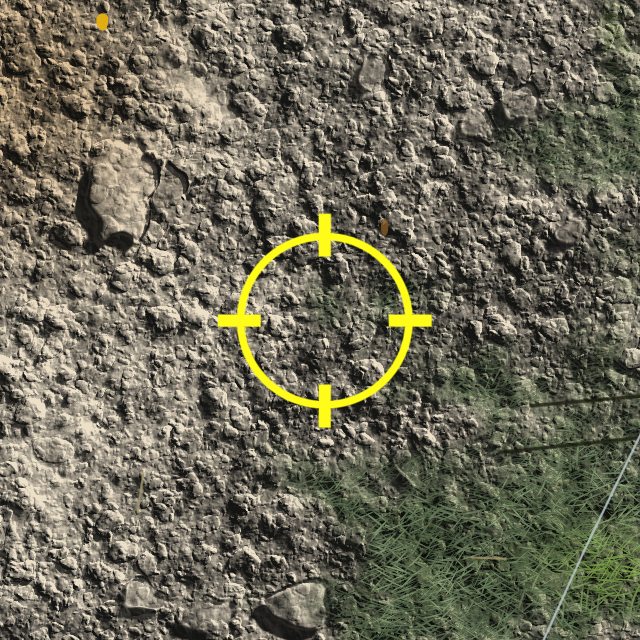
Reproduce this texture procedurally as a WebGL 1 fragment shader.

```glsl
precision highp float;
// Sunlit stony soil with grass at the right, under a yellow ring sight.
uniform vec2 u_resolution;

float hash(vec2 p) {
  vec3 q = fract(p.xyx * vec3(.1031, .1030, .0973));
  q += dot(q, q.yzx + 33.33);
  return fract((q.x + q.y) * q.z);
}

float noise(vec2 p) {
  vec2 i = floor(p), f = fract(p);
  f *= f * (3. - 2. * f);
  return mix(mix(hash(i), hash(i + vec2(1, 0)), f.x),
             mix(hash(i + vec2(0, 1)), hash(i + 1.), f.x), f.y);
}

mat2 turn(float a) { return mat2(cos(a), sin(a), -sin(a), cos(a)); }

float fbm(vec2 p) {
  float sum = 0., amp = .5;
  for (int i = 0; i < 5; i++) {
    sum += amp * noise(p);
    p = mat2(1.6, 1.2, -1.2, 1.6) * p + 7.3;
    amp *= .5;
  }
  return sum;
}

float blob(vec2 p, vec2 center, vec2 size) {
  vec2 d = (p - center) / size;
  return exp(-dot(d, d));
}

// Domes of random size, one per cell
float pebbles(vec2 p) {
  vec2 cell = floor(p);
  float h = 0.;
  for (int y = -1; y <= 1; y++)
    for (int x = -1; x <= 1; x++) {
      vec2 id = cell + vec2(x, y);
      float a = hash(id + 3.7), r = .1 + .55 * a * a;
      vec2 d = turn(a * 40.) * (p - id - vec2(hash(id), hash(id + 51.3)));
      d.x *= 1.4;
      h = max(h, sqrt(max(r * r - dot(d, d), 0.)));
    }
  return h;
}

float rock(vec2 p, vec2 center, vec2 size) {
  float d = length((p - center) / size);
  return .8 * min(size.x, size.y) * (1. - .3 * min(d, 1.) - .7 * smoothstep(.7, 1., d));
}

float rocks(vec2 p) {
  p += .028 * (vec2(noise(p * 32.), noise(p * 32. + 40.)) - .5);
  float h = rock(turn(.2) * (p - vec2(.190, .700)), vec2(0), vec2(.060, .085));
  h = max(h, rock(p, vec2(.268, .714), vec2(.027, .040)));
  h = max(h, rock(p, vec2(.592, .895), vec2(.028, .036)));
  h = max(h, rock(p, vec2(.815, .846), vec2(.033, .035)));
  h = max(h, rock(p, vec2(.745, .802), vec2(.036, .024)));
  h = max(h, rock(p, vec2(.818, .902), vec2(.022, .028)));
  h = max(h, rock(p, vec2(.898, .642), vec2(.030, .036)));
  h = max(h, rock(p, vec2(.470, .057), vec2(.055, .050)));
  h = max(h, rock(p, vec2(.225, .072), vec2(.037, .025)));
  h = max(h, rock(p, vec2(.335, .040), vec2(.056, .032)));
  h = max(h, rock(p, vec2(.037, .185), vec2(.017, .030)));
  return max(h, rock(p, vec2(.640, .285), vec2(.025, .040)));
}

// Bare, smoother earth
float smoothEarth(vec2 p) {
  return min(1., blob(turn(.68) * (p - vec2(.305, .865)), vec2(0), vec2(.10, .030))
    + .6 * blob(p, vec2(.085, .30), vec2(.05, .09)) + .4 * blob(p, vec2(.13, .55), vec2(.08, .05)));
}

float height(vec2 p) {
  vec2 w = p + .014 * (vec2(fbm(p * 60.), fbm(p * 60. + 19.)) - .5);
  float h = .05 * fbm(p * 26.) + pebbles(w * 24.) / 36.
    + pebbles(w * 55. + 9.) / 60. + pebbles(w * 120.) / 125.;
  return h * (1. - .5 * smoothstep(0., .02, rocks(p))) * (1. - .7 * smoothEarth(p));
}

// Thin curved blades in several directions
float blades(vec2 p) {
  float best = 0.;
  for (int i = 0; i < 7; i++) {
    float k = float(i);
    vec2 q = turn(.6 + k * .27) * p + k * 3.17;
    q.x += .05 * noise(p * 9. + k * 5.);
    q *= vec2(135., 17.);
    q.y += 7. * hash(vec2(floor(q.x), k));
    vec2 id = floor(q), f = fract(q);
    float x = abs(f.x - .35 - .3 * hash(id));
    best = max(best, smoothstep(.3, .05, x) * smoothstep(0., .3, f.y)
      * smoothstep(1., .5, f.y) * hash(id + k * 13.));
  }
  return best;
}

float segment(vec2 p, vec2 a, vec2 b) {
  vec2 d = b - a;
  return length(p - a - d * clamp(dot(p - a, d) / dot(d, d), 0., 1.));
}

void main() {
  float side = min(u_resolution.x, u_resolution.y), px = 1. / side;
  vec2 p = (gl_FragCoord.xy - .5 * u_resolution) / side + .5, sun = vec2(.72, .69);

  // Soil lit from the upper right, with cast shadows
  float h = height(p), slope = (h - height(p + sun * .003)) / .003;
  float shade = height(p + sun * .012) - h - .004;
  float stone = rocks(p), bare = smoothEarth(p);
  float facing = clamp((stone - rocks(p + sun * .012)) / .012, -1., 1.);
  float tone = .50 + .28 * slope + .5 * (fbm(p * 14.) - .5) + .6 * (fbm(p * 110.) - .5);
  tone += .22 * bare + .13 * smoothstep(.01, .03, stone) + .22 * facing
    + .13 * blob(p, vec2(.10, .40), vec2(.22, .25)) - .08 * smoothstep(.3, .6, p.x)
    - .10 * blob(p, vec2(.36, .17), vec2(.16, .14)) - .3 * blob(p, vec2(.55, .09), vec2(.05, .05))
    - .13 * blob(p, vec2(.72, .50), vec2(.12, .09)) - .2 * blob(p, vec2(.05, .68), vec2(.07, .06));
  tone = clamp(tone, 0., 1.) * (1. - .75 * smoothstep(0., .010, shade));
  tone *= 1. - .9 * smoothstep(.006, .022, rocks(p + sun * .028) - stone);
  vec3 color = mix(vec3(.08, .08, .075), vec3(.93, .88, .79), tone);
  color *= mix(vec3(1), vec3(.93, .85, .74), blob(p, vec2(.03, .88), vec2(.22, .25)));

  // Grass patches
  float grass = .95 * blob(p, vec2(.88, .15), vec2(.30, .19)) + .5 * blob(p, vec2(.62, .05), vec2(.14, .10))
    + .6 * blob(turn(.5) * (p - vec2(.50, .245)), vec2(0), vec2(.17, .045))
    + .5 * blob(p, vec2(.71, .42), vec2(.12, .06)) + .45 * blob(p, vec2(.56, .52), vec2(.16, .06))
    + .6 * blob(p, vec2(.87, .77), vec2(.11, .07)) + .6 * blob(p, vec2(1., .86), vec2(.08, .16))
    + .4 * blob(p, vec2(.98, .48), vec2(.13, .18));
  grass = smoothstep(.15, 1., grass + .7 * (fbm(p * 18.) - .5));
  float lime = blob(p, vec2(.96, .11), vec2(.09, .06)) + blob(p, vec2(.96, .97), vec2(.04, .06));
  float blade = blades(p);
  color *= mix(vec3(1), vec3(.58, .66, .52), grass);
  vec3 green = mix(vec3(.10, .16, .10), vec3(.52, .61, .45), blade * (.5 + 1. * fbm(p * 20.)));
  green = mix(green, vec3(.55, .73, .25), min(lime, 1.) * blade);
  color = mix(color, green, min(1., 1.3 * grass) * smoothstep(.1, .5, blade) * .8);

  // Twigs, pale thread and fallen leaves
  float twig = min(segment(p, vec2(.78, .293), vec2(1., .316)), segment(p, vec2(.83, .366), vec2(1., .381)));
  color = mix(color, vec3(.10, .11, .06), .8 * smoothstep(.003 + px, .001, twig));
  float straw = min(segment(p, vec2(.737, .129), vec2(.79, .127)), segment(p, vec2(.215, .20), vec2(.224, .26)));
  color = mix(color, vec3(.66, .61, .43), .8 * smoothstep(.0015 + px, .0005, straw));
  float thread = min(segment(p, vec2(1.01, .34), vec2(.913, .14)), segment(p, vec2(.913, .14), vec2(.845, -.01)));
  color = mix(color, vec3(.73, .79, .80), .85 * smoothstep(.0015 + px, .0005, thread));
  float leaf = length((p - vec2(.159, .967)) / vec2(.010, .015)) + .4 * noise(p * 150.);
  color = mix(color, vec3(.88, .68, .08), smoothstep(1.2, 1., leaf));
  color = mix(color, vec3(.60, .40, .16), .7 * smoothstep(1.1, .8, length((p - vec2(.601, .645)) / vec2(.006, .014))));

  // Ring and four ticks
  vec2 c = abs(p - vec2(.5075, .499));
  float ring = abs(length(c) - .1315) - .006;
  vec2 tick = abs(vec2(max(c.x, c.y) - .1335, min(c.x, c.y))) - vec2(.0335, .0095);
  float sight = min(ring, max(tick.x, tick.y));
  color = mix(color, vec3(1., .99, .10), smoothstep(px, -px, sight));
  gl_FragColor = vec4(color, 1.);
}
```
